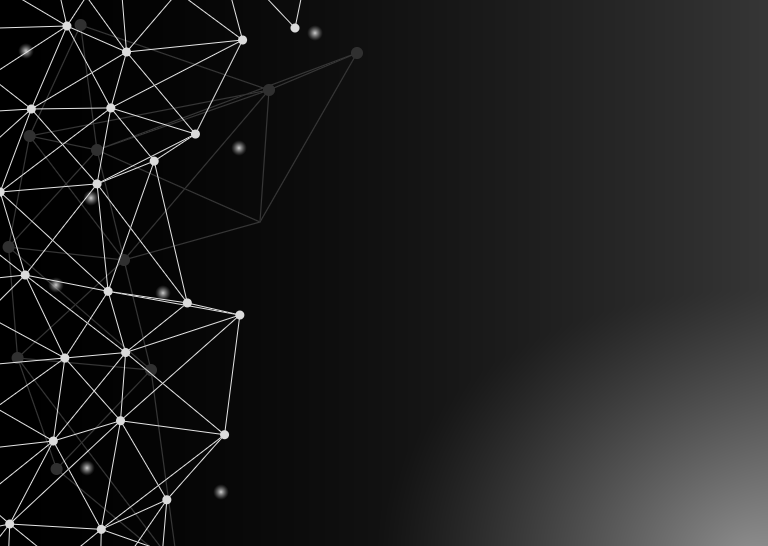
Write a Shadertoy shader that draws this background.

```glsl
// Distance from p to the segment a-b
float segment(vec2 p, vec2 a, vec2 b) {
    vec2 ap = p - a, ab = b - a;
    return length(ap - ab * clamp(dot(ap, ab) / dot(ab, ab), 0.0, 1.0));
}

// Smooth coverage of a shape of the given radius
float cover(float dist, float radius, float pixel) {
    return clamp((radius - dist) / pixel + 0.5, 0.0, 1.0);
}

// Bright lattice: three waving columns and one beyond the left edge
vec2 brightNode(float col, float row) {
    float wave = cos(1.4 * row + 0.25);
    if (col < -0.5) return vec2(-70.0, 30.0 + 85.0 * row);
    if (col < 0.5) return vec2(34.0 + 34.0 * wave, 26.0 + 83.0 * row);
    if (col < 1.5) return vec2(112.0 + 15.0 * wave, 35.0 + 80.0 * row + 17.0 * cos(2.0 * row));
    return vec2(199.0 + 45.0 * wave, 40.0 + 76.0 * row + 35.0 * sin(2.6 * row));
}

// Dim lattice: two long columns and a short one on the right
vec2 dimNode(float col, float row) {
    float top = step(row, 0.5);
    if (col < 0.5) return vec2(8.0 + 15.0 * (row - 2.2) * (row - 2.2), 25.0 + 111.0 * row);
    if (col < 1.5) return vec2(70.0 + 27.0 * row + 199.0 * top,
                               40.0 + 110.0 * row + 50.0 * top + 90.0 * step(3.5, row));
    return vec2(357.0 - 97.0 * row, 53.0 + 169.0 * row);
}

vec2 node(bool bright, float col, float row) {
    return bright ? brightNode(col, row) : dimNode(col, row);
}

// Nearest link (x) and nearest joint (y) of a lattice
vec2 lattice(vec2 p, bool bright) {
    vec2 nearest = vec2(1e4);
    float firstCol = bright ? -1.0 : 0.0, firstRow = bright ? -1.0 : 0.0;
    float lastRow = bright ? 7.0 : 4.0;
    for (float col = firstCol; col < 2.5; col++) {
        float rows = !bright && col > 1.5 ? 1.0 : lastRow;
        float nextRows = !bright && col > 0.5 ? 1.0 : lastRow;
        for (float row = firstRow; row <= rows; row++) {
            vec2 here = node(bright, col, row);
            if (bright || col < 1.5 || row < 0.5)
                nearest.y = min(nearest.y, length(p - here));
            if (row < rows)
                nearest.x = min(nearest.x, segment(p, here, node(bright, col, row + 1.0)));
            if (col > 1.5) continue;
            for (float slope = -1.0; slope < 1.5; slope++) {
                float target = row + slope;
                if (target < firstRow || target > nextRows) continue;
                nearest.x = min(nearest.x, segment(p, here, node(bright, col + 1.0, target)));
            }
        }
    }
    return nearest;
}

void mainImage(out vec4 fragColor, in vec2 fragCoord) {
    // Canvas of 768 by 546 units, y pointing down
    vec2 uv = fragCoord / iResolution.xy;
    vec2 p = vec2(uv.x, 1.0 - uv.y) * vec2(768.0, 546.0);
    float pixel = 546.0 / iResolution.y;

    // Horizontal ramp and corner glow
    float shade = 0.21 * pow(uv.x, 1.6);
    float glow = max(0.0, 1.0 - length((p - vec2(750.0, 560.0)) / vec2(375.0, 270.0)));
    shade += 0.36 * pow(glow, 1.2);

    // Dim lattice behind
    vec2 dim = lattice(p, false);
    dim.x = min(dim.x, segment(p, dimNode(1.0, 0.0), dimNode(1.0, 2.0)));
    shade = mix(shade, 0.21, cover(dim.x, 0.6, pixel));
    shade = mix(shade, 0.19, cover(dim.y, 6.0, pixel));

    // Soft sparks along two curved trails
    for (float k = 0.0; k < 3.5; k++) {
        float bend = k * (k - 1.0) * (3.0 - k);
        vec2 falling = vec2(315.0 - 76.0 * k, 33.0 + 100.0 * k + 15.0 * k * k);
        vec2 rising = vec2(26.0 + 65.0 * k - 50.0 * bend, 51.0 + 147.0 * k - 30.0 * bend);
        float dist = min(length(p - falling), length(p - rising));
        shade = mix(shade, 0.8, pow(max(0.0, 1.0 - dist / 8.0), 1.3));
    }

    // Bright lattice in front, with one outlying joint
    vec2 bright = lattice(p, true);
    vec2 outlier = vec2(295.0, 28.0);
    bright.x = min(bright.x, segment(p, outlier, brightNode(2.0, -1.0)));
    bright.x = min(bright.x, segment(p, outlier, vec2(310.0, -45.0)));
    bright.y = min(bright.y, length(p - outlier));
    shade = mix(shade, 0.9, cover(bright.x, 0.5, pixel));
    shade = mix(shade, 0.86, cover(bright.y, 4.5, pixel));

    fragColor = vec4(vec3(shade), 1.0);
}
```
